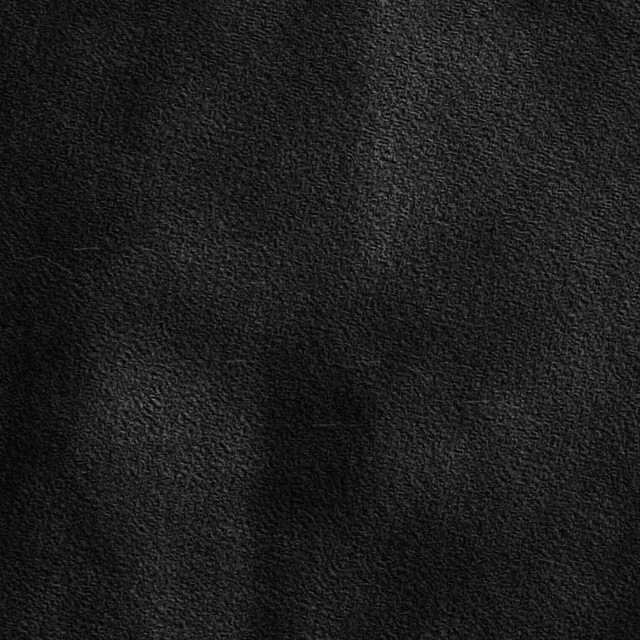
This texture is drawn by a WebGL 2 fragment shader. Its source:

```glsl
#version 300 es
precision highp float;
// Dark worn velvet: a fine lit pile over soft brushed clouds.
// Pile is the slope of warped value noise, scaled by a cloud tone;
// two brushed bands and a few broken creases lie on top.

uniform vec2 u_resolution;
out vec4 outColor;

const float BASE_TONE = 0.102;      // mean grey of the cloth
const float CLOUD_STRENGTH = 0.165;
const vec2  CLOUD_SCALE = vec2(6.0, 3.8);
const float BAND_STRENGTH = 0.08;
const vec2  BAND_PIVOT = vec2(0.48);  // the bands mirror through this point
const float BAND_FADE = 6.0;
const float PILE_CONTRAST = 0.44;   // relative to the cloud tone
const float PILE_SKEW = 0.1;        // favours sparse bright tips
const vec2  PILE_SCALE = vec2(240.0, 330.0);
const vec2  LIGHT_STEP = vec2(0.5, 0.9);
const float FINE_SCALE = 410.0;
const int   CREASE_COUNT = 7;
const float CREASE_WIDTH = 0.0017;
const float CREASE_STRENGTH = 0.12;
const float DARKEST = 0.025;

float hash(vec2 p) {
    return fract(sin(dot(p, vec2(127.1, 311.7))) * 43758.5453);
}

float valueNoise(vec2 p) {
    vec2 cell = floor(p);
    vec2 f = fract(p);
    f = f * f * (3.0 - 2.0 * f);
    float low = mix(hash(cell), hash(cell + vec2(1, 0)), f.x);
    float high = mix(hash(cell + vec2(0, 1)), hash(cell + vec2(1, 1)), f.x);
    return mix(low, high, f.y);
}

// Layered noise, centred on zero.
float clouds(vec2 p) {
    float sum = 0.0;
    float weight = 0.45;
    for (int i = 0; i < 5; i++) {
        sum += weight * (valueNoise(p) - 0.5);
        p = mat2(0.96, 0.28, -0.28, 0.96) * p * 2.03 + 17.3;
        weight *= 0.6;
    }
    return sum;
}

// Light band with a firm left side and a long fade to the right.
float brushedBand(vec2 p) {
    float x = p.x - 0.57 + 0.05 * (valueNoise(p * 9.0) - 0.5);
    float across = smoothstep(-0.035, 0.04, x) * exp(-BAND_FADE * max(x, 0.0));
    float ragged = p.y + 0.08 * (valueNoise(p * 7.0 + 5.0) - 0.5);
    return across * smoothstep(0.47, 0.6, ragged);
}

// Lit fibre tufts, about unit deviation.
float pile(vec2 p) {
    vec2 warp = vec2(valueNoise(p * 70.0), valueNoise(p * 70.0 + 31.0)) - 0.5;
    vec2 q = mat2(0.97, 0.24, -0.24, 0.97) * (p + 0.004 * warp);
    vec2 tuft = q * PILE_SCALE;
    float relief = (valueNoise(tuft) - valueNoise(tuft + LIGHT_STEP)) / 0.29;
    float fine = (valueNoise(q.yx * FINE_SCALE + 71.0) - 0.5) / 0.215;
    float height = 0.8 * relief + 0.6 * fine;
    return height + PILE_SKEW * (height * height - 1.0);
}

// Thin, broken, nearly level creases; some sag at one end.
float creases(vec2 p) {
    float sum = 0.0;
    for (int i = 0; i < CREASE_COUNT; i++) {
        float id = float(i) + 1.0;
        vec2 centre = vec2((id - 0.5) / float(CREASE_COUNT),
                           mix(0.33, 0.67, hash(vec2(id, 4.0))));
        centre.x += 0.08 * (hash(vec2(id, 9.0)) - 0.5);
        float halfLength = mix(0.045, 0.085, hash(vec2(id, 2.0)));
        vec2 d = p - centre;
        float sag = 0.6 * step(0.6, hash(vec2(id, 6.0)));
        d.y += sag * max(d.x, 0.0) + 0.003 * (valueNoise(vec2(p.x * 50.0, id)) - 0.5);
        float line = 1.0 - smoothstep(0.3, 1.4, abs(d.y) / CREASE_WIDTH);
        float ends = 1.0 - smoothstep(0.7, 1.0, abs(d.x) / halfLength);
        float broken = smoothstep(0.2, 0.65, valueNoise(vec2(p.x * 75.0, id * 3.0)));
        sum += line * ends * broken;
    }
    return sum;
}

void main() {
    vec2 p = gl_FragCoord.xy / u_resolution;

    // Broad tone
    float tone = BASE_TONE + CLOUD_STRENGTH * clouds(p * CLOUD_SCALE + 3.7);
    tone += BAND_STRENGTH * (brushedBand(p) + brushedBand(2.0 * BAND_PIVOT - p));
    tone = max(tone, 0.05);

    // Pile and creases
    float grey = tone * (1.0 + PILE_CONTRAST * pile(p));
    grey += CREASE_STRENGTH * creases(p);
    outColor = vec4(vec3(max(grey, DARKEST)), 1.0);
}
```
